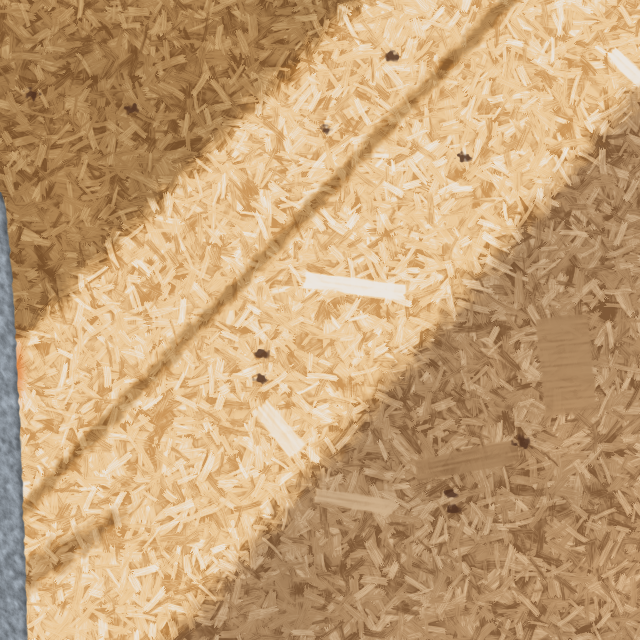
Give the GLSL for this texture, as a three.js fragment shader.

```glsl
// Pressed wood strand board crossed by a diagonal band of sunlight, with a grey cloth edge at left.
#define LAYERS 14
#define COARSE_CELLS 11.0
#define FINE_CELLS 36.0
#define EDGE_BLUR 0.0016
#define FRAY 0.034
#define GRAIN 0.30
#define GROOVE_WIDTH 0.011
#define CLOTH vec3(0.53, 0.56, 0.59)

varying vec2 vUv;

float hash(vec2 p) {
  vec3 q = fract(p.xyx * vec3(0.1031, 0.1030, 0.0973));
  q += dot(q, q.yzx + 33.33);
  return fract((q.x + q.y) * q.z);
}

float noise(vec2 p) {
  vec2 i = floor(p), f = fract(p);
  f = f * f * (3.0 - 2.0 * f);
  return mix(mix(hash(i), hash(i + vec2(1.0, 0.0)), f.x),
             mix(hash(i + vec2(0.0, 1.0)), hash(i + 1.0), f.x), f.y);
}

float fbm(vec2 p) {
  float sum = 0.0, amp = 0.5;
  for (int i = 0; i < 4; i++) {
    sum += amp * noise(p);
    p = p * 2.03 + 17.0;
    amp *= 0.5;
  }
  return sum / 0.9375;
}

vec2 rotate(vec2 p, float a) {
  float c = cos(a), s = sin(a);
  return vec2(c * p.x + s * p.y, c * p.y - s * p.x);
}

float boxDist(vec2 p, vec2 halfSize) {
  vec2 d = abs(p) - halfSize;
  return length(max(d, 0.0)) + min(max(d.x, d.y), 0.0);
}

// Overlapping strands, coarse to fine; returns a tone from 0 to 1
float strands(vec2 p) {
  float tone = 0.25 + 0.4 * fbm(p * 30.0);
  for (int k = 0; k < LAYERS; k++) {
    float layer = float(k);
    float cells = mix(COARSE_CELLS, FINE_CELLS, layer / float(LAYERS - 1));
    vec2 g = rotate(p, layer * 1.7) * cells + layer * 19.3 + 60.0;
    vec2 home = floor(g);
    for (int j = 0; j < 9; j++) {
      vec2 id = home + vec2(mod(float(j), 3.0), floor(float(j) / 3.0)) - 1.0;
      vec2 seed = id + layer * 41.0;
      float shade = hash(seed + 7.1);
      vec2 center = id + vec2(hash(seed), hash(seed + 3.7));
      vec2 q = rotate(g - center, 3.1416 * hash(seed + 11.3));
      vec2 size = vec2(0.3 + 0.55 * hash(seed + 5.9), 0.06 + 0.15 * hash(seed + 23.1));
      float grain = noise(q * vec2(3.0, 26.0) + shade * 90.0) - 0.5;
      float d = boxDist(q + vec2(grain * 0.25, q.x * q.x * 0.1), size) / cells;
      float shadow = smoothstep(0.005, 0.0, d) * 0.10;
      float cover = smoothstep(EDGE_BLUR, -EDGE_BLUR, d) * step(0.35, hash(seed + 31.7));
      tone -= shadow * (1.0 - cover) * step(0.6, shade);
      tone = mix(tone, 0.12 + 0.8 * shade + GRAIN * grain, cover * 0.82);
    }
  }
  return clamp(tone, 0.0, 1.0);
}

// Lays one large strand over the tone
float chip(float tone, vec2 p, vec2 center, vec2 size, float angle, float value) {
  vec2 q = rotate(p - center, angle);
  float grain = noise(q * vec2(25.0, 260.0)) - 0.5;
  float d = boxDist(q + grain * 0.004, size);
  return mix(tone, value + grain * 0.2, 0.88 * smoothstep(0.003, -0.002, d));
}

float knot(vec2 p, vec2 center, float radius) {
  vec2 q = (p - center) * vec2(0.85, 1.2);
  return smoothstep(radius, radius * 0.4, length(q) + (noise(p * 190.0) - 0.5) * radius);
}

vec3 ramp(float t, vec3 dark, vec3 mid, vec3 pale) {
  return mix(mix(dark, mid, smoothstep(0.0, 0.5, t)), pale, smoothstep(0.45, 1.0, t));
}

void main() {
  vec2 p = vUv;
  float tone = strands(p);
  tone = chip(tone, p, vec2(0.885, 0.43), vec2(0.04, 0.075), 0.1, 0.40);
  tone = chip(tone, p, vec2(0.73, 0.28), vec2(0.08, 0.017), 0.2, 0.32);
  tone = chip(tone, p, vec2(0.553, 0.217), vec2(0.061, 0.011), -0.15, 0.88);
  tone = chip(tone, p, vec2(0.555, 0.553), vec2(0.078, 0.012), -0.13, 1.0);
  tone = chip(tone, p, vec2(0.437, 0.33), vec2(0.046, 0.015), -0.88, 0.85);
  tone = chip(tone, p, vec2(0.98, 0.895), vec2(0.035, 0.010), -0.75, 1.0);

  // Sunlit band with frayed, soft borders
  float fray = (fbm(p * 75.0) - 0.5) * FRAY + (0.5 - tone) * 0.018;
  float upper = (p.y - p.x - 0.437) / 1.41 + fray;
  float lower = (1.18 * p.x - 0.312 - p.y) / 1.55 + fray;
  float sun = smoothstep(0.022, -0.022, upper) * smoothstep(0.028, -0.03, lower);

  // Narrow groove shadow and the short wedge at lower left
  float groove = abs(p.y - 1.05 * p.x - 0.165) / 1.45 + fray * 0.45;
  sun *= 1.0 - 0.85 * smoothstep(GROOVE_WIDTH + 0.006, GROOVE_WIDTH - 0.007, groove);
  float wedge = abs(p.y - 0.075 - 0.62 * p.x) / 1.18 - 0.030 + 0.11 * p.x + fray * 0.7;
  sun *= 1.0 - 0.85 * smoothstep(0.01, -0.01, wedge) * smoothstep(0.22, 0.17, p.x);

  vec3 lit = ramp(tone, vec3(0.80, 0.59, 0.35), vec3(0.92, 0.79, 0.61), vec3(0.92, 0.90, 0.87));
  vec3 dim = ramp(tone, vec3(0.49, 0.34, 0.20), vec3(0.68, 0.53, 0.36), vec3(0.81, 0.69, 0.53));
  float right = smoothstep(-0.2, 0.2, p.x - p.y);
  dim *= mix(vec3(0.98, 0.95, 0.87), vec3(1.01, 1.02, 1.07), right);
  dim *= 1.0 + 0.08 * right * smoothstep(0.5, 1.1, p.x - 0.5 * p.y) + 0.10 * (fbm(p * 9.0) - 0.5);
  vec3 color = mix(dim, lit, sun);
  color += sun * (1.0 - sun) * vec3(0.12, 0.01, -0.13);

  // Small dark knots
  float knots = max(knot(p, vec2(0.408, 0.446), 0.011), knot(p, vec2(0.407, 0.408), 0.009));
  knots = max(knots, max(knot(p, vec2(0.512, 0.797), 0.010), knot(p, vec2(0.725, 0.755), 0.010)));
  knots = max(knots, max(knot(p, vec2(0.612, 0.912), 0.012), knot(p, vec2(0.208, 0.830), 0.011)));
  knots = max(knots, max(knot(p, vec2(0.052, 0.853), 0.012), knot(p, vec2(0.704, 0.229), 0.010)));
  knots = max(knots, max(knot(p, vec2(0.818, 0.310), 0.014), knot(p, vec2(0.710, 0.205), 0.010)));
  color = mix(color, vec3(0.30, 0.18, 0.12), knots * 0.8);

  // Orange reflection and woven cloth along the left side
  float ember = exp(-dot((p - vec2(0.026, 0.42)) * vec2(90.0, 25.0), (p - vec2(0.026, 0.42)) * vec2(90.0, 25.0)));
  color = mix(color, vec3(0.88, 0.48, 0.22), 0.7 * ember);
  float border = 0.043 * sqrt(max(1.0 - p.y / 0.70, 0.0)) + 0.003 * (noise(p * 110.0) - 0.5);
  float inside = border - p.x;
  vec3 cloth = CLOTH * (0.68 + 0.65 * fbm(rotate(p, 0.6) * vec2(150.0, 90.0)));
  cloth *= mix(0.75, 1.0, smoothstep(0.0, 0.010, inside));
  float clothMask = smoothstep(-EDGE_BLUR, EDGE_BLUR, inside) * step(p.y, 0.70);
  gl_FragColor = vec4(mix(color, cloth, clothMask), 1.0);
}
```
